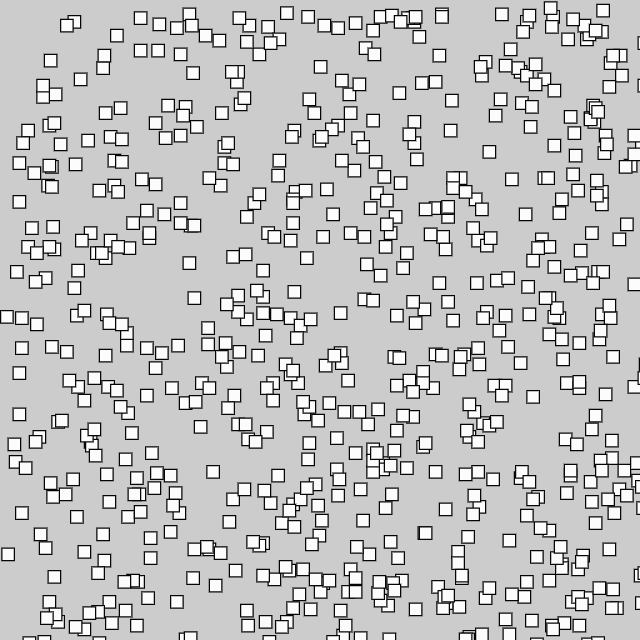
This pattern is drawn by a WebGL 2 fragment shader. Its source:

```glsl
#version 300 es
precision highp float;
// Small white squares with thin black outlines, scattered and overlapping on flat grey.

#define LAYERS 8            // independent scatters, stacked back to front
#define CELLS 32.0          // lattice cells across the canvas in each layer
#define FILL 0.0845         // mean chance that a cell holds a square
#define DRIFT 0.18          // how much denser the right side is than the left
#define STEPS 512.0         // positions snap to this many steps per canvas
#define HALF_SIDE (5.5 / STEPS)
#define OUTLINE (1.0 / STEPS)
#define GREY vec3(0.80)
#define INK vec3(0.02)
#define PAPER vec3(0.99)

uniform vec2 u_resolution;
out vec4 fragColor;

// Integer hash (PCG 3D): three values in 0..1
vec3 hash3(ivec3 key) {
    uvec3 v = uvec3(key) * 1664525u + 1013904223u;
    v.x += v.y * v.z; v.y += v.z * v.x; v.z += v.x * v.y;
    v ^= v >> 16u;
    v.x += v.y * v.z; v.y += v.z * v.x; v.z += v.x * v.y;
    return vec3(v >> 8u) / 16777216.0;
}

// Signed distance to an axis-aligned square
float squareDistance(vec2 p, float halfSide) {
    vec2 d = abs(p) - halfSide;
    return max(d.x, d.y);
}

float coverage(float distance, float pixel) {
    return clamp(0.5 - distance / pixel, 0.0, 1.0);
}

// Paint one outlined square over the colour below
vec3 paintSquare(vec3 below, vec2 p, float pixel) {
    float d = squareDistance(p, HALF_SIDE);
    vec3 color = mix(below, INK, coverage(d, pixel));
    return mix(color, PAPER, coverage(d + OUTLINE, pixel));
}

void main() {
    float pixel = 1.0 / u_resolution.y;
    vec2 uv = gl_FragCoord.xy * pixel;
    vec3 color = GREY;

    for (int layer = 0; layer < LAYERS; layer++) {
        // Shift each lattice so that no common grid shows
        vec2 offset = fract(float(layer) * vec2(0.618, 0.414));
        vec2 corner = floor(uv * CELLS + offset - 0.5);

        // The four cells whose squares can reach this point
        for (int i = 0; i < 4; i++) {
            vec2 cell = corner + vec2(i & 1, i >> 1);
            vec3 rnd = hash3(ivec3(cell, layer));
            vec2 center = (cell + rnd.xy - offset) / CELLS;
            center = (floor(center * STEPS) + 0.5) / STEPS;

            // Squares may run off the right and bottom edges only
            bool inside = center.x >= HALF_SIDE && center.y <= 1.0 - HALF_SIDE;
            float chance = FILL * (1.0 + DRIFT * (2.0 * center.x - 1.0));
            if (inside && rnd.z < chance) {
                color = paintSquare(color, uv - center, pixel);
            }
        }
    }
    fragColor = vec4(color, 1.0);
}
```
